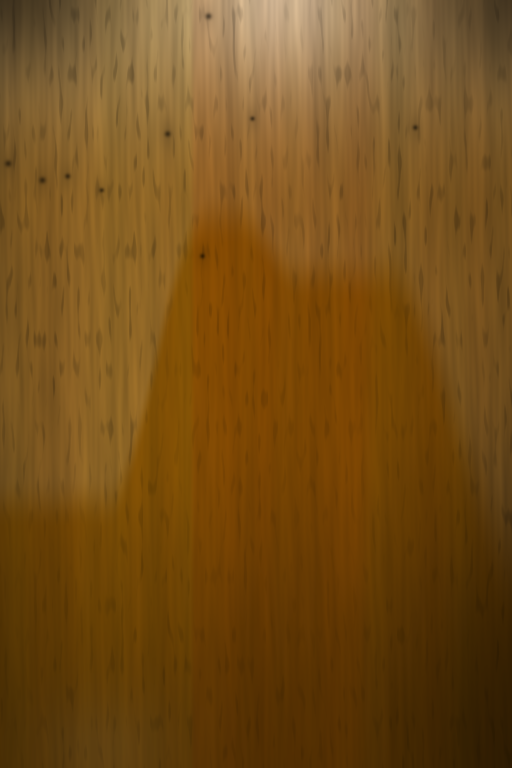
Write a WebGL 2 fragment shader that draws this texture.

```glsl
#version 300 es
precision highp float;
// Varnished wood panel: fine vertical grain under a soft, glossy window reflection.

uniform vec2 u_resolution;
out vec4 fragColor;

const vec3 WOOD_GOLD = vec3(0.505, 0.318, 0.022);
const vec3 WOOD_RED = vec3(0.505, 0.282, 0.012);
const vec3 HAZE = vec3(0.050, 0.080, 0.125);       // light added by the veil
const vec3 HAZE_TOP = vec3(0.055, 0.095, 0.145);   // extra veil near the top
const vec3 GLARE = vec3(0.190, 0.230, 0.270);
const vec2 GLARE_CENTER = vec2(0.54, 1.03);
const vec2 GLARE_SIZE = vec2(0.20, 0.13);
const vec2 STREAK_FREQ = vec2(75.0, 1.6);          // cycles per canvas height
const vec2 FIBRE_FREQ = vec2(170.0, 9.0);
const vec2 PORE_FREQ = vec2(150.0, 26.0);
const float STREAK_DEPTH = 0.10;
const float FIBRE_DEPTH = 0.10;
const float PORE_DEPTH = 0.20;
const float LEAN = 0.012;                          // slight tilt of the grain
const int KNOTS = 9;

float hash(float n) {
    return fract(sin(n * 91.345) * 4375.85);
}

vec2 gradient(vec2 cell) {
    vec3 q = fract(vec3(cell.xyx) * vec3(0.1031, 0.1030, 0.0973));
    q += dot(q, q.yzx + 33.33);
    float angle = 6.28318 * fract((q.x + q.y) * q.z);
    return vec2(cos(angle), sin(angle));
}

// Gradient noise, roughly -0.7 to 0.7
float noise(vec2 p) {
    vec2 i = floor(p), f = fract(p);
    vec2 w = f * f * f * (f * (f * 6.0 - 15.0) + 10.0);
    vec2 e = vec2(0.0, 1.0);
    float low = mix(dot(gradient(i), f), dot(gradient(i + e.yx), f - e.yx), w.x);
    float high = mix(dot(gradient(i + e), f - e), dot(gradient(i + 1.0), f - 1.0), w.x);
    return mix(low, high, w.y);
}

float bell(vec2 d) {
    return exp(-dot(d, d));
}

// Coverage of the pale reflection, bounded below by a stepped soft outline
float reflection(vec2 uv) {
    float edge = 0.345 + 0.37 * smoothstep(0.21, 0.40, uv.x)
               - 0.07 * smoothstep(0.46, 0.58, uv.x)
               - 0.38 * smoothstep(0.76, 1.02, uv.x);
    edge += 0.015 * noise(uv * vec2(9.0, 3.0));
    float softness = 0.035 + 0.06 * smoothstep(0.7, 1.0, uv.x);
    return smoothstep(edge - softness, edge + softness, uv.y);
}

// Overall fall-off of the light towards the sides, foot and upper corners
float lighting(vec2 uv) {
    float foot = 1.0 - 0.31 * (1.0 - smoothstep(-0.02, 0.48, uv.y));
    float left = 1.0 - 0.20 * (1.0 - smoothstep(-0.02, 0.20, uv.x));
    float right = 1.0 - mix(0.46, 0.22, smoothstep(0.0, 0.6, uv.y)) * smoothstep(0.6, 1.03, uv.x);
    float corners = 1.0 - 0.52 * smoothstep(0.84, 1.02, uv.y)
                  * smoothstep(0.18, 0.52, abs(uv.x - GLARE_CENTER.x));
    return foot * left * right * corners;
}

// Broad veneer strips: x is redness, y is brightness
vec2 strips(vec2 uv) {
    float seam = smoothstep(0.370, 0.382, uv.x);
    float red = 0.15 + 0.75 * seam * (1.0 - 0.55 * smoothstep(0.68, 0.74, uv.x));
    float bright = 1.0 - 0.05 * seam * (1.0 - smoothstep(0.1, 0.7, uv.y));
    bright -= 0.035 * smoothstep(0.518, 0.53, uv.x) * (1.0 - smoothstep(0.55, 0.72, uv.x));
    bright += 0.09 * noise(vec2(uv.x * 11.0, uv.y * 0.7 + 4.0));
    return vec2(red + 0.5 * noise(vec2(uv.x * 16.0 + 7.0, uv.y)), bright);
}

// Dark streaks, fibres and short pores combined into one factor
float grain(vec2 p, float gloss) {
    float streak = noise(p * STREAK_FREQ + 13.0) + 0.6 * noise(p * STREAK_FREQ * 0.4 + 31.0);
    float fibre = noise(p * FIBRE_FREQ + 57.0);
    float patches = 0.6 + 0.7 * noise(p * vec2(14.0, 2.5) + 5.0);
    float pore = smoothstep(0.16, 0.50, noise(p * PORE_FREQ + 83.0)) * patches;
    float strength = 0.75 + 0.45 * gloss;
    return 1.0 + strength * (STREAK_DEPTH * streak + FIBRE_DEPTH * fibre - PORE_DEPTH * pore);
}

// Small dark flecks scattered over the upper half
float knots(vec2 p, float aspect) {
    float dark = 0.0;
    for (int i = 0; i < KNOTS; i++) {
        float n = float(i) + 1.0;
        vec2 center = vec2(hash(n) * aspect, 0.62 + 0.36 * hash(n + 20.0));
        float size = mix(0.0018, 0.0045, hash(n + 40.0));
        vec2 d = (p - center) / size;
        dark += 0.45 * bell(d) + 0.10 * bell(d * vec2(0.4, 0.2));
    }
    return min(dark, 0.6);
}

void main() {
    vec2 uv = gl_FragCoord.xy / u_resolution;
    float aspect = u_resolution.x / u_resolution.y;
    vec2 p = vec2(uv.x * aspect, uv.y);
    vec2 along = p + vec2(LEAN * p.y + 0.004 * noise(p * vec2(3.0, 2.0)), 0.0);

    float gloss = reflection(uv);
    vec2 strip = strips(uv);
    vec3 color = mix(WOOD_GOLD, WOOD_RED, clamp(strip.x, 0.0, 1.0)) * strip.y;

    // Reflected light over the varnish
    color += HAZE * gloss + HAZE_TOP * smoothstep(0.72, 0.98, uv.y);
    color += GLARE * bell((uv - GLARE_CENTER) / GLARE_SIZE);
    color += 0.6 * HAZE * bell((uv - vec2(0.20, 0.02)) / vec2(0.14, 0.07));

    color *= lighting(uv) * grain(along, gloss) * (1.0 - knots(p, aspect));
    fragColor = vec4(clamp(color, 0.0, 1.0), 1.0);
}
```
